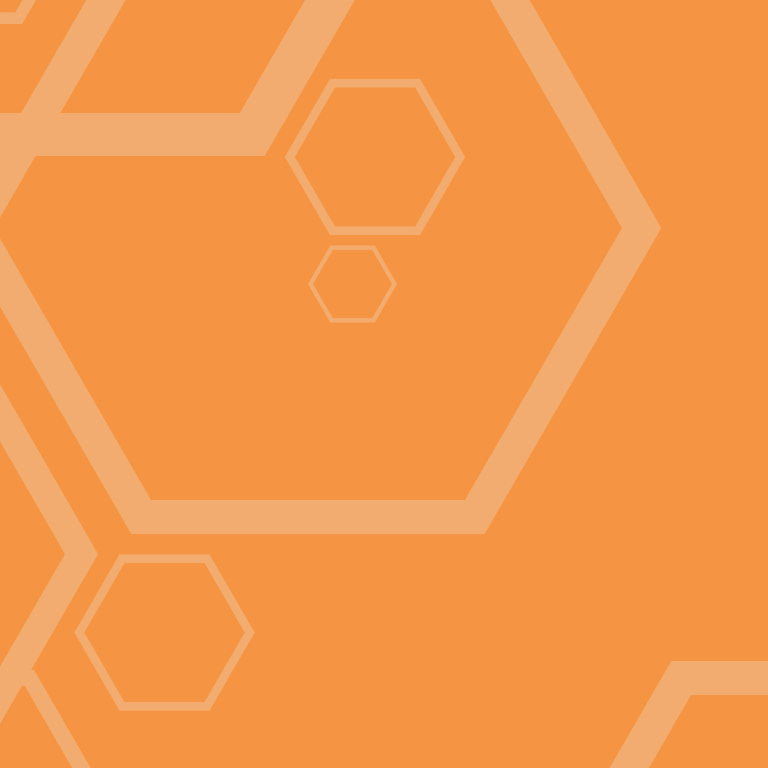
This background is drawn by a Shadertoy shader. Its source:

```glsl
#define BASE_COLOR vec3(0.961, 0.586, 0.262)
#define LINE_COLOR vec3(0.953, 0.675, 0.439)
#define HEX_COUNT 9

// Each hexagon: centre x, centre y, outer apothem, line thickness
const vec4 HEXAGONS[HEX_COUNT] = vec4[HEX_COUNT](
    vec4( 0.4010,  0.7031, 0.3984, 0.0443),
    vec4( 0.1146,  1.1953, 0.3984, 0.0560),
    vec4(-0.2630,  0.2786, 0.3383, 0.0372),
    vec4(-0.0729, -0.0755, 0.2031, 0.0208),
    vec4( 1.1042, -0.2591, 0.3984, 0.0443),
    vec4( 0.4883,  0.7956, 0.1016, 0.0111),
    vec4( 0.4590,  0.6302, 0.0501, 0.0056),
    vec4( 0.2142,  0.1764, 0.1016, 0.0111),
    vec4(-0.0299,  1.0703, 0.1016, 0.0152)
);

// Distance in apothems from the centre of a flat-topped hexagon
float hexRadius(vec2 p) {
    p = abs(p);
    return max(p.y, dot(p, vec2(0.8660254, 0.5)));
}

// Signed distance to a mitred outline lying inside the outer apothem
float hexOutline(vec2 p, float apothem, float thickness) {
    float halfWidth = 0.5 * thickness;
    return abs(hexRadius(p) - apothem + halfWidth) - halfWidth;
}

void mainImage(out vec4 fragColor, in vec2 fragCoord) {
    vec2 uv = fragCoord / iResolution.y;
    float pixel = 1.0 / iResolution.y;

    // Union of all outlines, so crossings keep one flat tint
    float dist = 1.0;
    for (int i = 0; i < HEX_COUNT; i++) {
        vec4 hex = HEXAGONS[i];
        dist = min(dist, hexOutline(uv - hex.xy, hex.z, hex.w));
    }

    // Antialiased coverage
    float coverage = clamp(0.5 - dist / pixel, 0.0, 1.0);
    fragColor = vec4(mix(BASE_COLOR, LINE_COLOR, coverage), 1.0);
}
```
